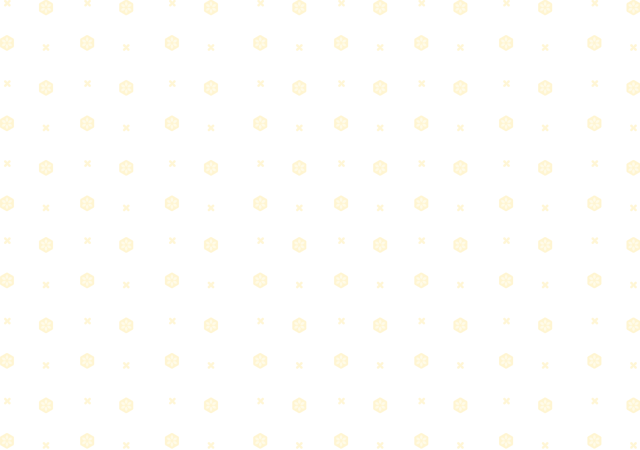
This pattern is drawn by a Shadertoy shader. Its source:

```glsl
// Pale cream hexagonal blossoms and small four-petal crosses, staggered on white.

const float PI = 3.14159265;

// Signed offset to the nearest of four starts that recur every period.
float nearestOffset(float x, vec4 starts, float period) {
    float best = period;
    for (int i = 0; i < 4; i++) {
        float d = mod(x - starts[i] + 0.5 * period, period) - 0.5 * period;
        if (abs(d) < abs(best)) best = d;
    }
    return best;
}

// Slightly uneven lattice: four columns and three rows per block.
vec2 latticeOffset(vec2 p) {
    return vec2(nearestOffset(p.x, vec4(0.0, 96.3, 198.0, 304.0), 401.0),
                nearestOffset(p.y, vec4(0.0, 96.5, 192.5, 192.5), 285.0));
}

// Fold the plane into one sixth, centred on an upright axis.
vec2 foldSixfold(vec2 p) {
    float angle = mod(atan(p.x, p.y) + PI / 6.0, PI / 3.0) - PI / 6.0;
    return length(p) * vec2(sin(angle), cos(angle));
}

float hexagonDistance(vec2 q) {
    float sides = 0.866 * q.y + 0.5 * abs(q.x) - 8.4;
    return max(sides, length(q) - 9.3);
}

float petalDistance(vec2 q) {
    return (length(vec2(q.x / 1.5, (q.y - 4.3) / 2.4)) - 1.0) * 1.5;
}

float crossDistance(vec2 p) {
    p = abs(p);
    float along = clamp(0.5 * (p.x + p.y), 0.0, 2.5);
    return length(p - along) - 1.45;
}

float coverage(float dist, float softness) {
    return 1.0 - smoothstep(-softness, softness, dist);
}

vec3 paintBlossom(vec3 color, vec2 p, float softness) {
    vec2 q = foldSixfold(p);
    color = mix(color, vec3(1.0, 0.96, 0.82), coverage(hexagonDistance(q), softness));
    return mix(color, vec3(1.0, 0.985, 0.915), coverage(petalDistance(q), softness));
}

vec3 paintCross(vec3 color, vec2 p, float softness) {
    return mix(color, vec3(1.0, 0.963, 0.835), coverage(crossDistance(p), softness));
}

void mainImage(out vec4 fragColor, in vec2 fragCoord) {
    // The canvas is 540 units tall, measured downward from its top edge.
    float unitsPerPixel = 540.0 / iResolution.y;
    vec2 p = fragCoord * unitsPerPixel;
    p.y = 540.0 - p.y;
    float softness = max(0.9, 0.75 * unitsPerPixel);

    // Two interleaved column sets, each alternating blossoms and crosses.
    vec3 color = vec3(1.0);
    color = paintBlossom(color, latticeOffset(p - vec2(8.3, 51.5)), softness);
    color = paintBlossom(color, latticeOffset(p - vec2(55.2, 8.9)), softness);
    color = paintCross(color, latticeOffset(p - vec2(8.8, 3.8)), softness);
    color = paintCross(color, latticeOffset(p - vec2(55.2, 57.0)), softness);

    fragColor = vec4(color, 1.0);
}
```
